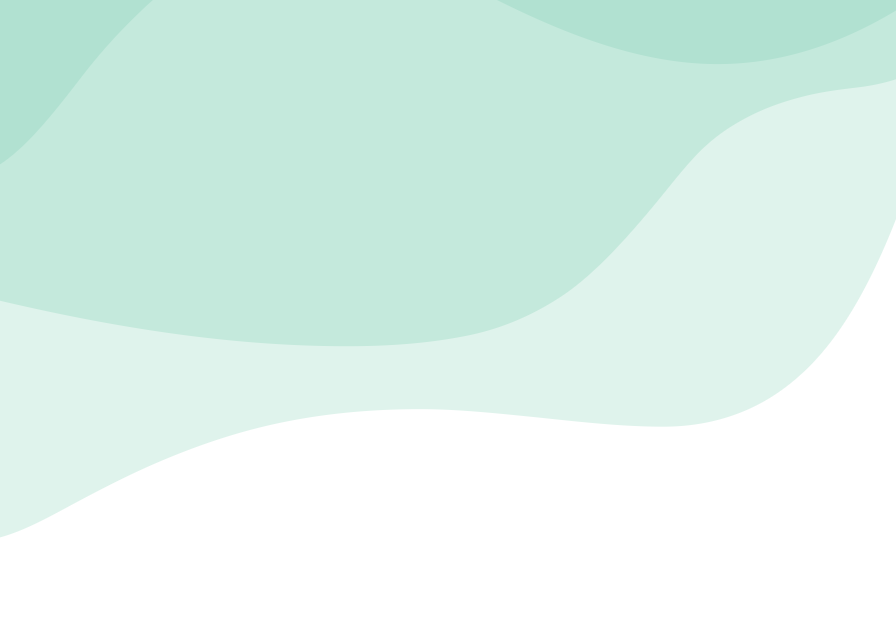
Give the GLSL for this background, as a Shadertoy shader.

```glsl
// Layered mint-green waves hanging from the top of a white background.

// Extends a smooth edge from one knot to the next; knot = (x, height, slope).
void bendTo(float x, inout float height, inout vec3 knot, vec3 next) {
    if (x >= knot.x) {
        float span = next.x - knot.x;
        float t = min((x - knot.x) / span, 1.0);
        float s = 1.0 - t;
        height = s * s * ((1.0 + 2.0 * t) * knot.y + t * span * knot.z)
               + t * t * ((1.0 + 2.0 * s) * next.y - s * span * next.z)
               + max(x - next.x, 0.0) * next.z;
    }
    knot = next;
}

// Starts an edge with a straight run through its first knot.
float startEdge(float x, vec3 knot) {
    return knot.y + (x - knot.x) * knot.z;
}

float paleEdge(float x) {
    vec3 knot = vec3(0.0, 0.1415, 0.39);
    float h = startEdge(x, knot);
    bendTo(x, h, knot, vec3(0.078, 0.192, 0.77));
    bendTo(x, h, knot, vec3(0.169, 0.257, 0.63));
    bendTo(x, h, knot, vec3(0.260, 0.3054, 0.43));
    bendTo(x, h, knot, vec3(0.469, 0.3464, 0.0));
    bendTo(x, h, knot, vec3(0.586, 0.3352, -0.143));
    bendTo(x, h, knot, vec3(0.740, 0.3184, 0.0));
    bendTo(x, h, knot, vec3(0.807, 0.3315, 0.415));
    bendTo(x, h, knot, vec3(0.8984, 0.4078, 1.36));
    bendTo(x, h, knot, vec3(1.0, 0.65, 3.65));
    return h;
}

float mintEdge(float x) {
    vec3 knot = vec3(0.0, 0.5196, -0.336);
    float h = startEdge(x, knot);
    bendTo(x, h, knot, vec3(0.387, 0.4469, 0.0));
    bendTo(x, h, knot, vec3(0.521, 0.4637, 0.286));
    bendTo(x, h, knot, vec3(0.625, 0.5251, 0.93));
    bendTo(x, h, knot, vec3(0.729, 0.6704, 1.716));
    bendTo(x, h, knot, vec3(0.781, 0.7579, 1.43));
    bendTo(x, h, knot, vec3(0.833, 0.8119, 0.76));
    bendTo(x, h, knot, vec3(0.898, 0.8464, 0.36));
    bendTo(x, h, knot, vec3(0.957, 0.8603, 0.17));
    bendTo(x, h, knot, vec3(1.0, 0.8734, 0.46));
    return h;
}

float leftEdge(float x) {
    vec3 knot = vec3(0.0, 0.7374, 0.93);
    float h = startEdge(x, knot);
    bendTo(x, h, knot, vec3(0.091, 0.8771, 1.86));
    bendTo(x, h, knot, vec3(0.1706, 1.0, 1.29));
    return h;
}

float rightEdge(float x) {
    vec3 knot = vec3(0.5547, 1.0, -0.715);
    float h = startEdge(x, knot);
    bendTo(x, h, knot, vec3(0.801, 0.8976, 0.0));
    bendTo(x, h, knot, vec3(1.0, 0.9832, 0.86));
    return h;
}

// Smooth coverage of the area above an edge, about one pixel wide.
float above(float d) {
    return clamp(0.5 + d / length(vec2(dFdx(d), dFdy(d))), 0.0, 1.0);
}

void mainImage(out vec4 fragColor, in vec2 fragCoord) {
    vec2 p = fragCoord / iResolution.xy;
    vec3 deepMint = vec3(0.694, 0.882, 0.820);

    // Broad waves, back to front
    vec3 color = vec3(1.0);
    color = mix(color, vec3(0.875, 0.953, 0.925), above(p.y - paleEdge(p.x)));
    color = mix(color, vec3(0.769, 0.914, 0.863), above(p.y - mintEdge(p.x)));

    // Deeper patches in the upper corners
    color = mix(color, deepMint, above(p.y - leftEdge(p.x)));
    color = mix(color, deepMint, above(p.y - rightEdge(p.x)));

    fragColor = vec4(color, 1.0);
}
```
